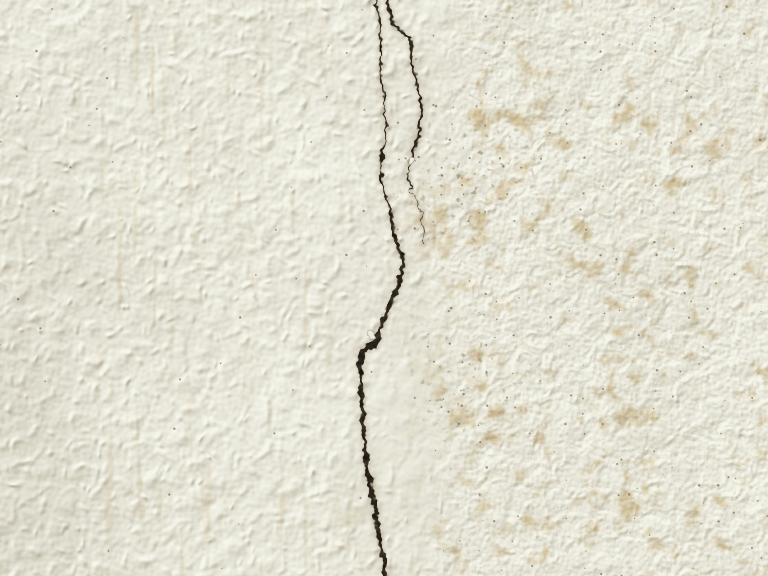
Write a Shadertoy shader that draws this texture.

```glsl
const vec2 mainCrack[22] = vec2[22](
    vec2(.649, 1.01), vec2(.660, .957), vec2(.661, .878), vec2(.668, .809),
    vec2(.670, .766), vec2(.662, .726), vec2(.661, .696), vec2(.672, .653),
    vec2(.682, .609), vec2(.689, .575), vec2(.701, .549), vec2(.693, .505),
    vec2(.677, .474), vec2(.663, .436), vec2(.649, .401), vec2(.628, .393),
    vec2(.625, .366), vec2(.628, .306), vec2(.632, .236), vec2(.641, .167),
    vec2(.655, .090), vec2(.672, -.01));
const vec2 sideCrack[11] = vec2[11](
    vec2(.670, 1.01), vec2(.682, .957), vec2(.712, .934), vec2(.719, .878),
    vec2(.733, .809), vec2(.726, .766), vec2(.716, .722), vec2(.707, .701),
    vec2(.717, .661), vec2(.731, .635), vec2(.736, .575));

vec2 hash(vec2 p) {
    return fract(sin(vec2(dot(p, vec2(127.1, 311.7)), dot(p, vec2(269.5, 183.3)))) * 43758.5);
}
float gradientNoise(vec2 p) {
    vec2 i = floor(p), f = p - i, u = f * f * f * (f * (f * 6. - 15.) + 10.);
    vec2 x = vec2(1, 0), y = vec2(0, 1);
    float a = dot(hash(i) * 2. - 1., f);
    float b = dot(hash(i + x) * 2. - 1., f - x);
    float c = dot(hash(i + y) * 2. - 1., f - y);
    float d = dot(hash(i + 1.) * 2. - 1., f - 1.);
    return 1.4 * mix(mix(a, b, u.x), mix(c, d, u.x), u.y);
}
float fbm(vec2 p) {
    float sum = 0., amp = .5;
    for (int i = 0; i < 4; i++) {
        sum += amp * gradientNoise(p);
        p = mat2(1.6, 1.2, -1.2, 1.6) * p + 7.3;
        amp *= .5;
    }
    return sum;
}
float lump(vec2 p, vec2 centre, float radius) {
    vec2 q = (p - centre) / radius;
    return exp(-dot(q, q));
}
// Round grains of random size, one per jittered cell
float droplets(vec2 p) {
    float h = 0.;
    for (int i = 0; i < 9; i++) {
        vec2 cell = floor(p) + vec2(i % 3 - 1, i / 3 - 1), size = hash(cell + 17.);
        h += (.3 + size.y) * lump(p, cell + hash(cell), .22 + .3 * size.x);
    }
    return h;
}
// Left side: separate droplets. Right side: rough, broken render.
float plasterHeight(vec2 p, float rough) {
    vec2 q = p + .016 * vec2(gradientNoise(p * 28.), gradientNoise(p * 28. + 40.));
    float grains = .8 * droplets(q * vec2(50, 44)) + .55 * gradientNoise(p * 27.) + .3 * gradientNoise(p * 105.);
    float render = 1.9 * fbm(q * 25.) - .8 * abs(gradientNoise(q * 36.)) + .4 * gradientNoise(p * 125.);
    render += .45 * droplets(q * 58.);
    float h = mix(grains, render, rough * .85);
    h += 1.5 * lump(q, vec2(.94, .85), .035) + 1.2 * lump(q, vec2(1.06, .75), .035);
    h += lump(q, vec2(.25, .80), .022);
    float ring = (length(q - vec2(1.19, .72)) - .033) / .011;
    return h + .9 * exp(-ring * ring);
}
float segmentDistance(vec2 p, vec2 a, vec2 b) {
    vec2 pa = p - a, ba = b - a;
    return length(pa - ba * clamp(dot(pa, ba) / dot(ba, ba), 0., 1.));
}
float coverage(float d, float px) {
    return 1. - smoothstep(-px, px, d);
}
// Sparse round holes, one candidate per grid cell
float pits(vec2 p, float cells, float density, float px) {
    vec2 id = floor(p * cells), rnd = hash(id + 3.7);
    float d = length(fract(p * cells) - .25 - .5 * rnd) / cells;
    return step(hash(id + 91.).x, density) * coverage(d - .0006 - .0014 * rnd.y, px);
}

void mainImage(out vec4 fragColor, in vec2 fragCoord) {
    vec2 p = fragCoord / iResolution.y;
    float px = .8 / iResolution.y;
    float rough = smoothstep(.68, .84, p.x + .05 * gradientNoise(p * 6.));

    // Relief lit from the upper left, with deeper shadows than highlights
    float slope = plasterHeight(p, rough) - plasterHeight(p + vec2(-.0022, .0032), rough);
    slope *= slope < 0. ? 1. : .7;
    float smoothPatch = lump(p * vec2(1, .5), vec2(.69, .13), .08);
    float light = .82 + slope * .85 * (1. - .6 * smoothPatch) + .16 * fbm(p * 5.);
    light -= .14 * smoothstep(.3, 0., p.x) * smoothstep(1.1, .2, p.y);
    vec3 col = mix(vec3(.70, .67, .59), vec3(.95, .95, .905), clamp(light, -.4, 1.05));

    // Ochre stains, faint vertical runs and grit
    float cluster = lump(p, vec2(.80, .70), .11) + lump(p, vec2(.80, .34), .09);
    float stain = smoothstep(.05, .5, fbm(p * 27. + 4.) + .5 * fbm(p * 6.) + .12 * cluster) * rough;
    stain += .5 * smoothstep(.0, .5, fbm(p * 30.)) * lump(p, vec2(.82, .25), .12);
    stain += .5 * smoothstep(-.1, .4, fbm(p * 25.)) * lump(p, vec2(.61, .08), .05);
    float run = smoothstep(.2, .7, gradientNoise(vec2(p.x * 65., p.y * 4.)) + .4 * fbm(p * 40.));
    run *= smoothstep(.08, .25, p.x) * (1. - smoothstep(.5, .64, p.x));
    col *= mix(vec3(1), vec3(.86, .78, .63), clamp(stain * .8 + run * .3, 0., 1.));
    float grit = smoothstep(.3, .7, gradientNoise(p * 100.)) * (.12 * rough + .4 * cluster);
    col = mix(col, vec3(.48, .42, .32), grit);
    float holes = pits(p, 34., .02 + .06 * rough + .25 * cluster, px);
    holes = max(holes, pits(p + 5.3, 65., .05 * rough + .18 * cluster, px));
    col = mix(col, vec3(.40, .33, .23), .65 * holes);

    // Jagged cracks
    vec2 q = p + .006 * vec2(gradientNoise(p * 62.), gradientNoise(p * 62. + 20.));
    q += .0035 * vec2(gradientNoise(p * 140.), gradientNoise(p * 140. + 9.));
    float dMain = 1., dSide = 1.;
    for (int i = 0; i < 21; i++) dMain = min(dMain, segmentDistance(q, mainCrack[i], mainCrack[i + 1]));
    for (int i = 0; i < 10; i++) dSide = min(dSide, segmentDistance(q, sideCrack[i], sideCrack[i + 1]));
    float ragged = .0018 * gradientNoise(p * 55.);
    float wMain = mix(.0034, .0013, smoothstep(.52, .72, p.y)) + ragged;
    wMain += .003 * exp(-pow((p.y - .385) * 35., 2.)) + .003 * lump(p, vec2(.664, .727), .006);
    float wSide = mix(.0002, .0021, smoothstep(.62, .78, p.y)) + .7 * ragged;
    float gap = min(dMain - wMain, dSide - wSide);
    col *= 1. - vec3(.13, .16, .20) * exp(-max(gap, 0.) * 260.);
    col = mix(col, vec3(.13, .11, .08) + .12 * gradientNoise(p * 90.), coverage(gap, px) * .94);

    // Loose flakes on the crack edges
    float flake = length((q - vec2(.644, .418)) * vec2(1.2, .8)) - .007;
    flake = min(flake, length(q - vec2(.715, .719)) - .005);
    col = mix(col, vec3(.48, .43, .33), .6 * coverage(abs(flake) - .0012, px));
    col = mix(col, vec3(.93, .92, .86), coverage(flake, px));
    fragColor = vec4(clamp(col, 0., 1.), 1);
}
```
